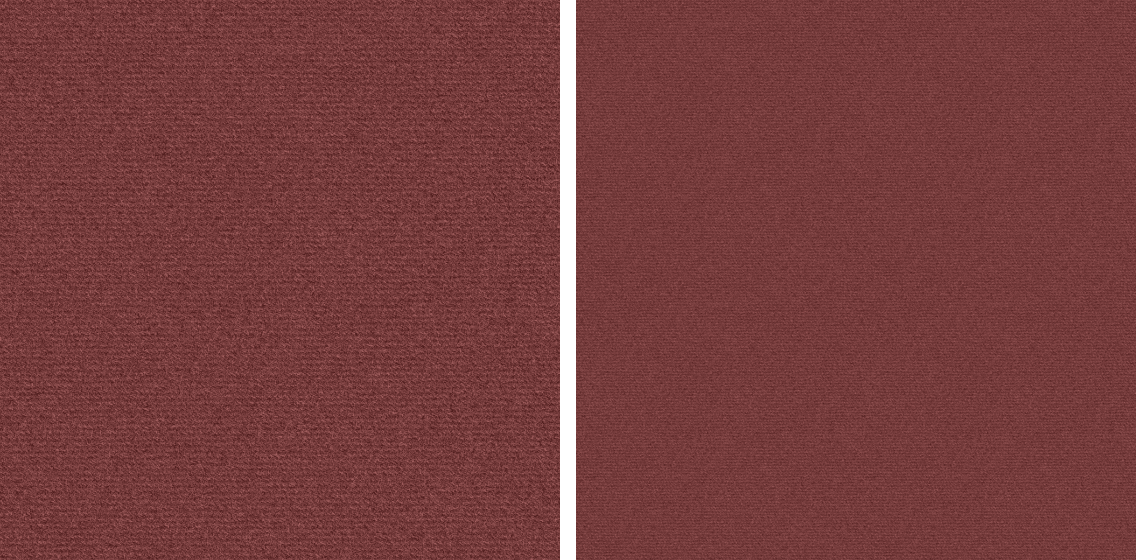
Left, the tile; right, the same tile 2 across and 2 down.
This texture is drawn by a WebGL 1 fragment shader. Its source:

```glsl
precision highp float;
// Dull red woven cloth: fine horizontal rows of slanted stitches under a fuzz
// of short fibres. A cosine weave is bent by wrapping noise, then scattered
// segments, grain and faint mottling are added and mapped to a colour ramp.

uniform vec2 u_resolution;

#define ROWS 96.0
#define STITCHES 104.0
#define SLANT 1.5
#define WEAVE 1.15
#define FIBRE_CELLS 184.0
#define FIBRE 1.4
#define GRAIN_CELLS 640.0
#define GRAIN 3.0
#define MOTTLE 0.08
#define BASE_COLOUR vec3(0.459, 0.233, 0.233)
#define TONE_STEP vec3(0.055, 0.044, 0.044)

const float TAU = 6.2831853;

float hash(vec2 p) {
  vec3 q = fract(p.xyx * vec3(0.1031, 0.1030, 0.0973));
  q += dot(q, q.yzx + 33.33);
  return fract((q.x + q.y) * q.z);
}

// Value noise in -0.5..0.5 that wraps after a whole number of cells.
float noise(vec2 uv, float cells, float seed) {
  vec2 p = uv * cells;
  vec2 i = floor(p);
  vec2 f = fract(p);
  f = f * f * (3.0 - 2.0 * f);
  vec2 a = mod(i, cells) + seed;
  vec2 b = mod(i + 1.0, cells) + seed;
  float low = mix(hash(a), hash(vec2(b.x, a.y)), f.x);
  float high = mix(hash(vec2(a.x, b.y)), hash(b), f.x);
  return mix(low, high, f.y) - 0.5;
}

// Rows with scalloped edges, crossed by stitches falling to the right.
float weave(vec2 uv) {
  float row = uv.y * ROWS + 0.35 * noise(uv, 88.0, 11.0);
  float stitch = uv.x * STITCHES + SLANT * uv.y * ROWS
               + 0.8 * noise(uv, 64.0, 37.0);
  float ridge = cos(TAU * stitch);
  float crest = cos(TAU * (row + 0.12 * ridge));
  float strength = 1.0 + 0.9 * noise(uv, 80.0, 53.0);
  return strength * (0.52 * crest + 0.55 * ridge * (0.6 + 0.4 * crest));
}

// Two short segments per cell, of random place, direction and brightness.
float fibres(vec2 uv) {
  vec2 p = uv * FIBRE_CELLS;
  vec2 cell = floor(p);
  float sum = 0.0;
  for (int y = -1; y <= 1; y++) {
    for (int x = -1; x <= 1; x++) {
      for (int k = 0; k < 2; k++) {
        vec2 c = cell + vec2(float(x), float(y));
        vec2 id = mod(c, FIBRE_CELLS) + 171.0 * float(k + 1);
        vec2 centre = c + vec2(hash(id), hash(id + 57.3));
        float angle = 0.5 * TAU * hash(id + 91.7);
        vec2 along = vec2(cos(angle), sin(angle));
        float halfLength = mix(0.25, 0.75, hash(id + 23.1));
        vec2 d = p - centre;
        d -= along * clamp(dot(d, along), -halfLength, halfLength);
        float body = 1.0 - smoothstep(0.03, 0.25, length(d));
        sum += body * (1.8 * hash(id + 133.9) - 0.8);
      }
    }
  }
  return sum - 0.07;
}

void main() {
  vec2 uv = gl_FragCoord.xy / u_resolution;

  // Tone in steps around the base colour
  float tone = WEAVE * weave(uv);
  tone += FIBRE * fibres(uv);
  tone += GRAIN * noise(uv, GRAIN_CELLS, 5.0);
  tone += MOTTLE * (noise(uv, 9.0, 71.0) + noise(uv, 24.0, 83.0));

  // Keep the deepest gaps and the brightest fibres within the cloth's range
  tone = clamp(tone, -2.6, 3.2);
  gl_FragColor = vec4(BASE_COLOUR + TONE_STEP * tone, 1.0);
}
```
